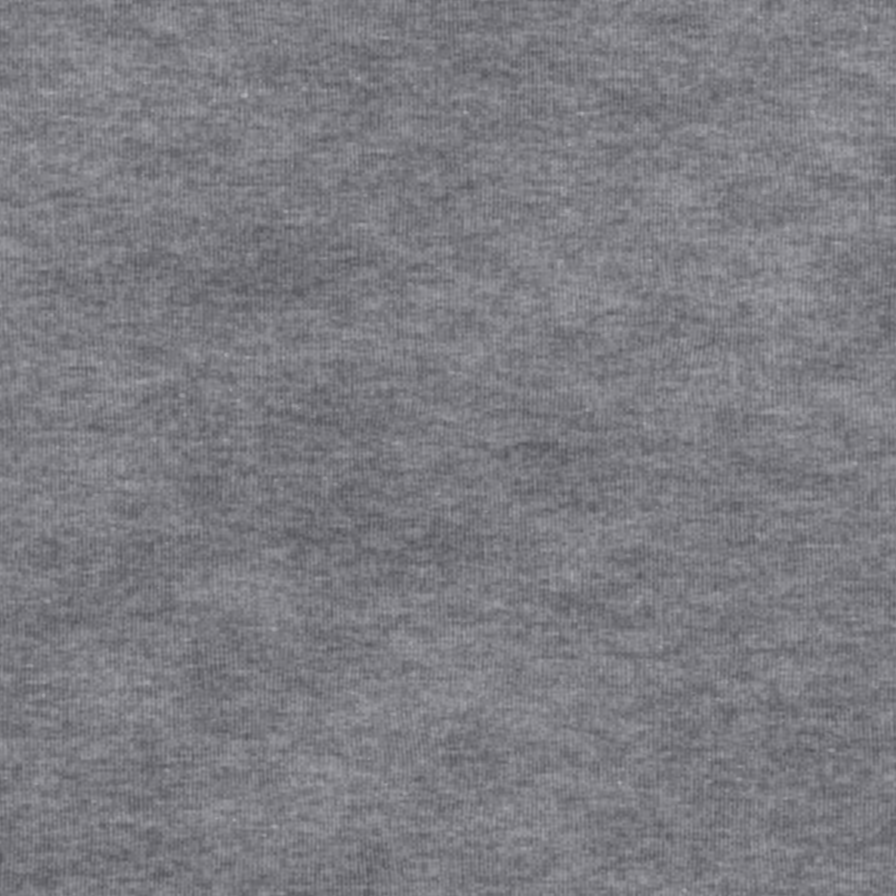
A WebGL 2 fragment shader for this texture:

```glsl
#version 300 es
precision highp float;

#define BASE_COLOR vec3(0.485, 0.485, 0.506)
#define WALES 205.0
#define WALE_DEPTH 0.014
#define STREAK_DEPTH 0.036
#define FIBER_DEPTH 0.042
#define GRAIN_DEPTH 0.043
#define BAND_DEPTH 0.026
#define CLOUD_DEPTH 0.026
#define FLECK_CELLS 60.0
#define FLECK_CHANCE 0.08
#define FLECK_GAIN 0.11

uniform vec2 u_resolution;
out vec4 fragColor;

// Integer hash of a lattice cell, 0 to 1
float hash(vec2 cell, uint seed) {
    uvec2 q = uvec2(ivec2(cell)) * uvec2(1597334673u, 3812015801u);
    uint h = (q.x ^ q.y) + seed * 747796405u;
    h = (h ^ (h >> 16)) * 2246822519u;
    h = (h ^ (h >> 13)) * 3266489917u;
    h ^= h >> 16;
    return float(h >> 8) / 16777216.0;
}

// Smooth value noise, -1 to 1
float noise(vec2 p, uint seed) {
    vec2 cell = floor(p);
    vec2 f = fract(p);
    f = f * f * (3.0 - 2.0 * f);
    float low = mix(hash(cell, seed), hash(cell + vec2(1, 0), seed), f.x);
    float high = mix(hash(cell + vec2(0, 1), seed), hash(cell + vec2(1, 1), seed), f.x);
    return 2.0 * mix(low, high, f.y) - 1.0;
}

// Broad uneven shading of the cloth
float clouds(vec2 p) {
    float wide = noise(p * vec2(3.0, 4.0) + 0.4, 4u);
    float patches = noise(p * vec2(8.0, 13.0), 16u);
    return CLOUD_DEPTH * (0.8 * wide + patches);
}

// Horizontal melange yarn: bands, streaks and short fibers
float heather(vec2 p) {
    float bands = noise(p * vec2(17.0, 48.0), 3u);
    float streaks = noise(p * vec2(36.0, 165.0), 1u);
    float fibers = noise(p * vec2(95.0, 270.0), 2u);
    return BAND_DEPTH * bands + STREAK_DEPTH * streaks + FIBER_DEPTH * fibers;
}

// Vertical knit ribs broken into stitches, plus fine grain
float knit(vec2 p) {
    float sway = 0.8 * noise(p * vec2(9.0, 14.0), 5u);
    float rib = sin(6.2831853 * (p.x * WALES + sway));
    float strength = 1.0 + 0.9 * noise(p * vec2(40.0, 70.0), 6u);
    float stitches = noise(p * vec2(250.0, 120.0), 7u);
    float grain = noise(p * 290.0, 8u);
    return WALE_DEPTH * rib * strength + GRAIN_DEPTH * (0.8 * stitches + grain);
}

// Sparse pale lint, slightly wider than tall
float flecks(vec2 p, float pixel) {
    vec2 home = floor(p * FLECK_CELLS);
    float cover = 0.0;
    for (int y = -1; y <= 1; y++) {
        for (int x = -1; x <= 1; x++) {
            vec2 cell = home + vec2(x, y);
            float present = step(hash(cell, 9u), FLECK_CHANCE);
            vec2 center = (cell + vec2(hash(cell, 10u), hash(cell, 11u))) / FLECK_CELLS;
            float stretch = mix(1.0, 2.0, hash(cell, 12u));
            float radius = mix(0.001, 0.0025, hash(cell, 13u));
            float dist = length((p - center) * vec2(1.0 / stretch, 1.0)) - radius;
            float soft = max(pixel, 0.0015);
            float spot = 1.0 - smoothstep(-soft, soft, dist);
            cover = max(cover, present * spot * mix(0.4, 1.0, hash(cell, 14u)));
        }
    }
    return cover;
}

void main() {
    float side = min(u_resolution.x, u_resolution.y);
    vec2 p = gl_FragCoord.xy / side;

    // Slight sag of the knitted courses
    vec2 cloth = p + vec2(0.006 * p.y, 0.004 * noise(p * 3.0, 15u));

    float tone = clouds(cloth) + heather(cloth) + knit(cloth);
    tone += FLECK_GAIN * flecks(cloth, 1.0 / side);
    fragColor = vec4(BASE_COLOR + tone, 1.0);
}
```
